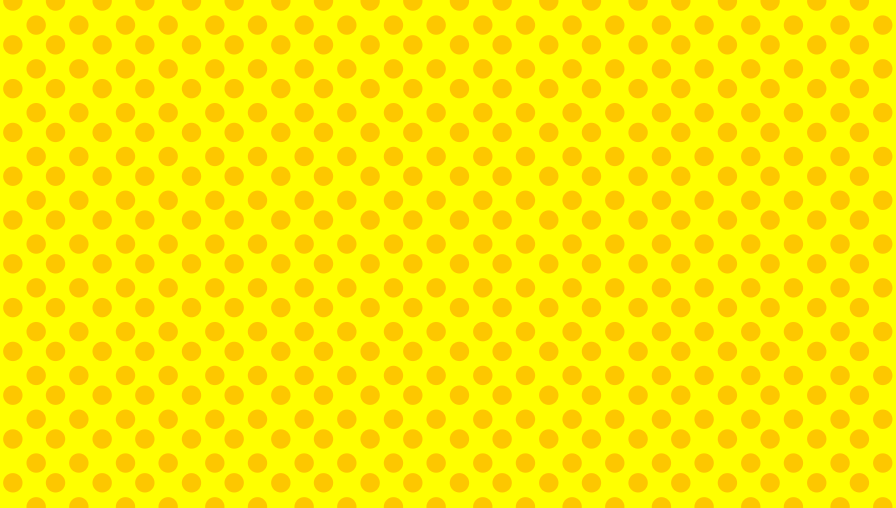
Write a Shadertoy shader that draws this pattern.

```glsl
// Distance from p to the nearest dot centre in a grid that repeats every period
float centreDistance(vec2 p, vec2 centre, vec2 period) {
    vec2 offset = p - centre;
    return length(offset - period * round(offset / period));
}

void mainImage(out vec4 fragColor, in vec2 fragCoord) {
    // One unit is one horizontal repeat; y runs down from the top edge
    float unitsPerPixel = 10.031 / iResolution.x;
    vec2 p = vec2(fragCoord.x, iResolution.y - fragCoord.y) * unitsPerPixel;

    // Each tile holds two staggered rows of two unevenly spaced dots
    float nearest = 1.0;
    for (int row = 0; row < 2; row++) {
        for (int column = 0; column < 2; column++) {
            vec2 centre = vec2(0.1437, 0.0118)
                        + float(row) * vec2(0.2612, 0.2690)
                        + float(column) * vec2(0.4778, 0.0);
            nearest = min(nearest, centreDistance(p, centre, vec2(1.0, 0.4903)));
        }
    }

    // Flat dots with a pixel-wide soft edge
    float dotMask = clamp(0.5 - (nearest - 0.1083) / unitsPerPixel, 0.0, 1.0);
    vec3 yellow = vec3(1.0, 1.0, 0.0);
    vec3 amber = vec3(0.994, 0.78, 0.0);
    fragColor = vec4(mix(yellow, amber, dotMask), 1.0);
}
```
